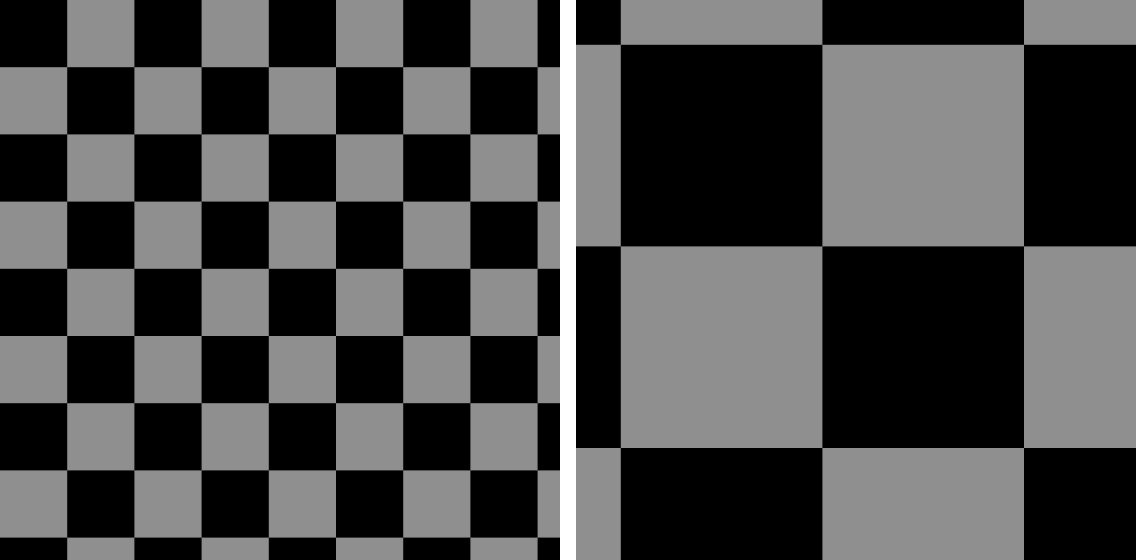
Left, the full canvas; right, a detail of the centre.
Give the GLSL for this pattern, as a Shadertoy shader.

```glsl
// Draws a plain black and grey checkerboard, laid out from the top left corner.

const float CELL_SIZE = 0.12; // side of one square, as a share of the canvas height
const vec3 BLACK = vec3(0.0);
const vec3 GREY = vec3(0.56);

// Square wave per axis: +1 in even cells, -1 in odd ones, with edges one pixel wide.
vec2 smoothSquareWave(vec2 cellPos, float pixel) {
    vec2 edgeDistance = abs(mod(cellPos - 0.5, 2.0) - 1.0) - 0.5;
    return clamp(2.0 * edgeDistance / pixel, -1.0, 1.0);
}

// Checker coverage: 1 where both cell indices share parity, 0 elsewhere.
float checker(vec2 cellPos, float pixel) {
    vec2 wave = smoothSquareWave(cellPos, pixel);
    return 0.5 + 0.5 * wave.x * wave.y;
}

void mainImage(out vec4 fragColor, in vec2 fragCoord) {
    // Canvas position measured rightwards and downwards from the top left
    vec2 canvasPos = vec2(fragCoord.x, iResolution.y - fragCoord.y) / iResolution.y;
    float pixel = 1.0 / (iResolution.y * CELL_SIZE);

    float blackMask = checker(canvasPos / CELL_SIZE, pixel);
    fragColor = vec4(mix(GREY, BLACK, blackMask), 1.0);
}
```
